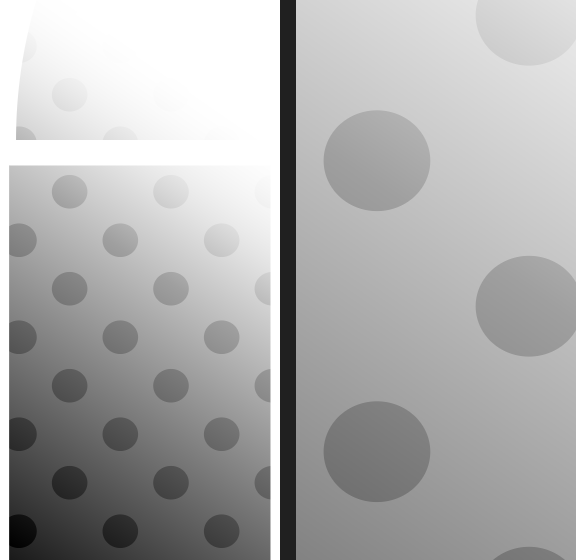
Left: the whole. Right: its middle third, enlarged.
Give the GLSL for this pattern, as a Shadertoy shader.

```glsl
#define DOT_CELL vec2(0.362, 0.3464)
#define DOT_ORIGIN vec2(0.2487, 0.276)
#define DOT_RADII vec2(0.0635, 0.060)
#define DOT_SHADE 0.125
#define PANEL_X vec2(0.0326, 0.966)
#define PANEL_TOP 1.409
#define ARCH_BASE 1.5
#define ARCH_LEFT 0.0573
#define ARCH_RADIUS 1.75
#define DARKEST 0.09
#define SLOPE vec2(0.3226, 0.468)
#define WHITE_KNEE 0.12

// Coverage of a signed distance, one pixel wide
float cover(float d) {
    return clamp(0.5 - d * iResolution.x, 0.0, 1.0);
}

// Distance to the nearest ellipse of a rectangular lattice
float latticeDots(vec2 p) {
    vec2 q = (fract(p / DOT_CELL + 0.5) - 0.5) * DOT_CELL;
    return (length(q / DOT_RADII) - 1.0) * DOT_RADII.x;
}

// Two lattices offset by half a cell give staggered rows
float staggeredDots(vec2 p) {
    p -= DOT_ORIGIN;
    return min(latticeDots(p), latticeDots(p + 0.5 * DOT_CELL));
}

// Diagonal ramp that eases into white
float diagonalRamp(vec2 p) {
    float level = DARKEST + dot(p, SLOPE);
    float knee = max(WHITE_KNEE - abs(level - 1.0), 0.0) / WHITE_KNEE;
    return min(level, 1.0) - knee * knee * WHITE_KNEE * 0.25;
}

// Lower rectangle and upper piece with a curved left side
float panelDistance(vec2 p) {
    float lower = max(max(PANEL_X.x - p.x, p.x - PANEL_X.y), p.y - PANEL_TOP);
    vec2 archCentre = vec2(ARCH_LEFT + ARCH_RADIUS, ARCH_BASE);
    float upper = max(length(p - archCentre) - ARCH_RADIUS, ARCH_BASE - p.y);
    return min(lower, upper);
}

void mainImage(out vec4 fragColor, in vec2 fragCoord) {
    vec2 p = fragCoord / iResolution.x;
    float tone = diagonalRamp(p);

    // Dots fade out as the ramp approaches white
    float fade = min((1.0 - tone) * 4.0, 1.0);
    tone -= DOT_SHADE * fade * cover(staggeredDots(p));

    float shade = mix(1.0, max(tone, 0.0), cover(panelDistance(p)));
    fragColor = vec4(vec3(shade), 1.0);
}
```
